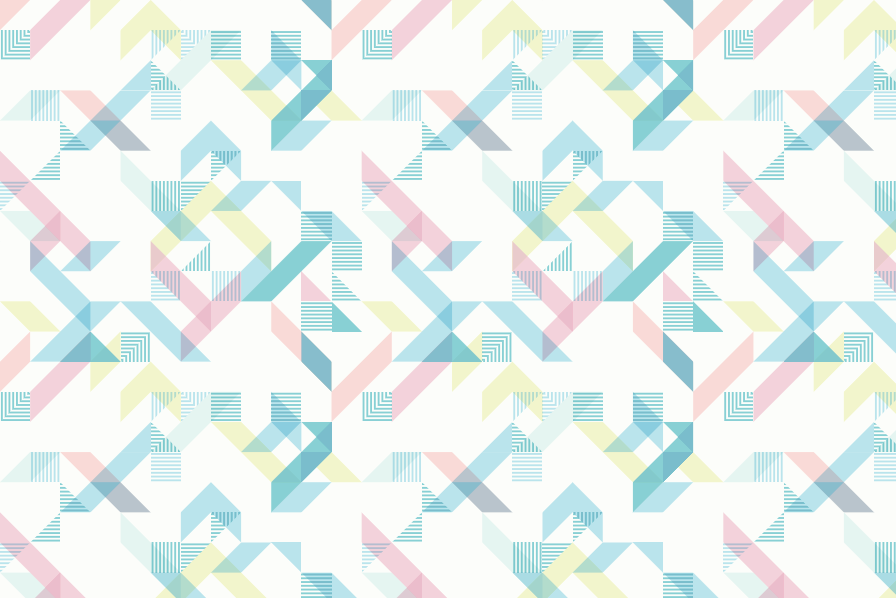
Write a Shadertoy shader that draws this pattern.

```glsl
const float CELLS_ACROSS = 29.73;  // grid cells over the canvas width
const float REPEAT = 12.0;         // cells per repeat, both ways
const float LINES = 8.0;           // fine lines per hatched cell
const float LONG_BARS = 0.55;      // share of bars two cells long
const float CHEVRONS = 0.14;       // share of bars folded into chevrons
const float TRIANGLES = 0.12;      // share of cells with a solid triangle
const float HATCHED = 0.15;        // share of cells with fine lines

const vec3 PAPER = vec3(0.988, 0.994, 0.98);
const vec3 BLUE  = vec3(0.74, 0.90, 0.945);
const vec3 MIST  = vec3(0.91, 0.965, 0.965);
const vec3 LEMON = vec3(0.96, 0.965, 0.79);
const vec3 PINK  = vec3(0.965, 0.83, 0.875);
const vec3 ROSE  = vec3(0.99, 0.86, 0.86);
const vec3 TEAL  = vec3(0.54, 0.82, 0.85);
const vec3 DEEPEST = vec3(0.48, 0.74, 0.80);

// Repeated entries weight the choice of bar ink
const vec3 INKS[10] = vec3[10](BLUE, BLUE, BLUE, BLUE, MIST,
                               LEMON, LEMON, PINK, ROSE, TEAL);

// Four random values per cell, periodic over the repeat
vec4 hash4(vec2 cell, float seed) {
    vec2 c = mod(cell, REPEAT) + seed * 17.0;
    vec4 h = fract(c.xyxy * vec4(0.1031, 0.1030, 0.0973, 0.1099));
    h += dot(h, h.wzxy + 33.33);
    return fract((h.xxyz + h.yzzw) * h.zywx);
}

// Smooth coverage of lo < v < hi, with edge width w
float band(float v, float lo, float hi, float w) {
    return clamp((v - lo) / w + 0.5, 0.0, 1.0)
         * clamp((hi - v) / w + 0.5, 0.0, 1.0);
}

// Slanted bar anchored at the origin, lying or standing, straight or folded
float slantedBar(vec2 q, vec4 rnd, float w) {
    float span = rnd.x < LONG_BARS ? 2.0 : 1.0;
    float slope = rnd.y < 0.5 ? 1.0 : -1.0;
    if (rnd.z < 0.5) q = q.yx;
    if (rnd.z < CHEVRONS) {
        q.y = abs(q.y);
        slope = 1.0;
        return band(q.y, -1.0, span, w) * band(q.x - q.y, 0.0, 1.0, w * 1.41);
    }
    return band(q.y, 0.0, span, w) * band(q.x - slope * q.y, 0.0, 1.0, w * 1.41);
}

// Fine lines: level, upright or nested corners
float hatch(vec2 f, float choice, float w) {
    float v = choice < 0.4 ? f.y : choice < 0.7 ? f.x : max(f.x, f.y);
    float wave = abs(fract(v * LINES) - 0.5);
    return clamp((0.25 - wave) / (w * LINES) + 0.5, 0.0, 1.0);
}

void mainImage(out vec4 fragColor, in vec2 fragCoord) {
    float w = CELLS_ACROSS / iResolution.x;
    vec2 p = vec2(fragCoord.x, iResolution.y - fragCoord.y) * w;
    vec2 cell = floor(p);
    vec3 color = PAPER;

    // One translucent bar per block of two by two cells
    for (int j = -1; j <= 1; j++) {
        for (int i = -1; i <= 1; i++) {
            vec2 corner = 2.0 * (floor(cell / 2.0) + vec2(i, j));
            vec4 place = hash4(corner, 1.0);
            vec4 shape = hash4(corner, 2.0);
            vec2 anchor = corner + floor(place.xy * 2.0);
            vec3 ink = INKS[int(min(place.z * 10.0, 9.0))];
            color *= mix(vec3(1.0), ink, slantedBar(p - anchor, shape, w));
        }
    }

    // Half-cell triangles and hatched cells, turned at random
    vec4 rnd = hash4(cell, 3.0);
    vec4 turn = hash4(cell, 4.0);
    vec2 f = mix(p - cell, 1.0 - (p - cell), step(0.5, turn.xy));
    float halfCell = band(f.x + f.y, -1.0, 1.0, w * 1.41);
    if (rnd.x < TRIANGLES) {
        vec3 ink = rnd.y < 0.5 ? TEAL : rnd.y < 0.75 ? BLUE : PINK;
        color *= mix(vec3(1.0), ink, halfCell);
    } else if (rnd.x < TRIANGLES + HATCHED) {
        float area = turn.z < 0.4 ? halfCell : 1.0;
        vec3 ink = rnd.y < 0.75 ? TEAL : BLUE;
        color *= mix(vec3(1.0), ink, area * hatch(f, rnd.z, w));
    }

    fragColor = vec4(max(color, DEEPEST), 1.0);
}
```
